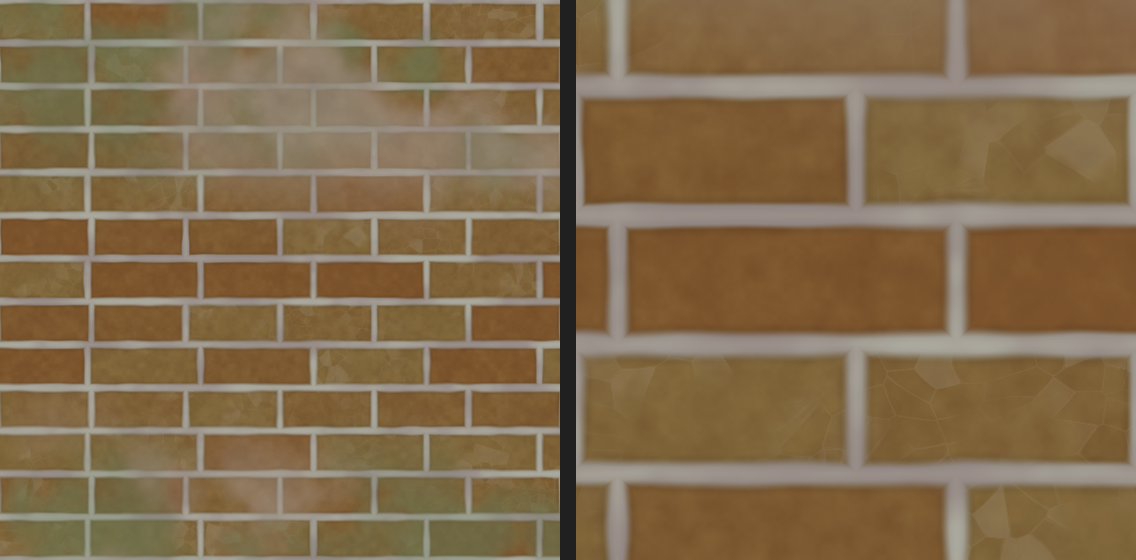
Left, the full canvas; right, a detail of the centre.
Reproduce this texture procedurally as a WebGL 1 fragment shader.

```glsl
precision highp float;
// Weathered brown brick wall with pale soft mortar, flaked faces, dust and moss.
uniform vec2 u_resolution;

// Layout, in fractions of the canvas
const float ROWS = 13.0;
const vec2 WIDE = vec2(0.2018, 0.1563);    // pitch and first joint, even rows
const vec2 NARROW = vec2(0.1683, 0.1634);  // pitch and first joint, odd rows
const vec2 JOINT_HALF = vec2(0.0060, 0.0068);
const float JOINT_SOFT = 0.0030;
const float WOBBLE = 0.0026;
const float FLAKE_SCALE = 48.0;

// Strengths of the wear
const float FLAKE_AMOUNT = 0.30;
const float DUST_AMOUNT = 0.72;
const float MOSS_AMOUNT = 0.50;

// Colours
const vec3 RUST = vec3(0.485, 0.325, 0.170);
const vec3 OLIVE = vec3(0.495, 0.395, 0.225);
const vec3 FLAKE = vec3(0.620, 0.570, 0.480);
const vec3 MORTAR_PINK = vec3(0.595, 0.550, 0.530);
const vec3 MORTAR_PALE = vec3(0.665, 0.655, 0.610);
const vec3 DUST = vec3(0.600, 0.525, 0.470);
const vec3 MOSS = vec3(0.385, 0.475, 0.340);

float hash(vec2 p) {
  vec3 q = fract(p.xyx * 0.1031);
  q += dot(q, q.yzx + 33.33);
  return fract((q.x + q.y) * q.z);
}

float noise(vec2 p) {
  vec2 i = floor(p), f = fract(p);
  f = f * f * (3.0 - 2.0 * f);
  return mix(mix(hash(i), hash(i + vec2(1.0, 0.0)), f.x),
             mix(hash(i + vec2(0.0, 1.0)), hash(i + 1.0), f.x), f.y);
}

float fbm(vec2 p) {
  float sum = 0.0, amp = 0.533;
  for (int i = 0; i < 4; i++) {
    sum += amp * noise(p);
    p = p * 2.03 + 17.3;
    amp *= 0.5;
  }
  return sum;
}

// Angular cells: x = gap to the nearest border, y = random shade of the cell
vec2 shards(vec2 p) {
  vec2 base = floor(p);
  float first = 9.0, second = 9.0, shade = 0.0;
  for (int j = -1; j <= 1; j++) {
    for (int i = -1; i <= 1; i++) {
      vec2 cell = base + vec2(float(i), float(j));
      vec2 site = cell + vec2(hash(cell + 3.7), hash(cell + 41.2));
      float d = distance(p, site);
      second = min(second, max(first, d));
      if (d < first) shade = hash(cell + 77.1);
      first = min(first, d);
    }
  }
  return vec2(second - first, shade);
}

void main() {
  vec2 uv = gl_FragCoord.xy / u_resolution;
  float pixel = 1.0 / min(u_resolution.x, u_resolution.y);

  // Brick cell and distance to its joints
  float row = floor(uv.y * ROWS);
  vec2 course = mod(row, 2.0) < 0.5 ? WIDE : NARROW;
  float column = (uv.x - course.y) / course.x;
  vec2 brick = vec2(floor(column), row) + 20.0;
  vec2 inCell = fract(vec2(column, uv.y * ROWS));
  vec2 toJoint = min(inCell, 1.0 - inCell) * vec2(course.x, 1.0 / ROWS);
  vec2 wobble = vec2(noise(uv * 34.0 + 5.0), noise(uv * 30.0 + 60.0)) - 0.5;
  vec2 rim = toJoint - JOINT_HALF + WOBBLE * wobble;
  float edge = min(rim.x, rim.y);
  float soft = max(JOINT_SOFT * (0.6 + 0.8 * noise(uv * 9.0)), pixel);
  float face = smoothstep(-soft, soft, edge);

  // Wear gathers above and below a clean, slightly tilted band
  float exposure = smoothstep(0.12, 0.36, abs(uv.y - 0.48 + 0.10 * uv.x));
  float dust = exposure * smoothstep(0.42, 0.70, fbm(uv * 5.0 + 8.4));
  float moss = exposure * smoothstep(0.47, 0.72, fbm(uv * 6.0 + 31.7));

  // Brick face: tone per brick, fine mottling, dark rim
  float tone = clamp(hash(brick) * 1.15 - 0.1 + 0.25 * exposure, 0.0, 1.0);
  float grain = fbm(uv * 75.0);
  vec3 clay = mix(RUST, OLIVE, clamp(tone + 0.5 * (grain - 0.5), 0.0, 1.0));
  clay *= 0.94 + 0.12 * grain;
  clay *= 0.91 + 0.09 * smoothstep(0.0, 0.007, edge);

  // Pale chipped flakes on the lighter bricks
  vec2 warp = vec2(noise(uv * 20.0), noise(uv * 20.0 + 50.0));
  vec2 shard = shards(uv * FLAKE_SCALE + 1.5 * warp);
  float border = FLAKE_SCALE * pixel;
  float chip = smoothstep(0.45, 1.0, shard.y) * smoothstep(0.0, border, shard.x);
  chip += 0.5 * (1.0 - smoothstep(0.02, 0.04 + border, shard.x));
  chip *= smoothstep(0.40, 0.70, fbm(uv * 17.0 + 90.0)) * smoothstep(0.35, 0.75, tone);
  clay = mix(clay, FLAKE, FLAKE_AMOUNT * min(chip, 1.0));

  // Mortar: drifting tint, brighter along the middle of the joint
  float tint = smoothstep(0.25, 0.70, fbm(uv * vec2(11.0, 15.0) + 3.0));
  vec3 mortar = mix(MORTAR_PINK, MORTAR_PALE, tint);
  mortar *= 0.94 + 0.07 * smoothstep(0.0, JOINT_HALF.y, -edge);

  // Moss and dust veil both brick and mortar
  vec3 color = mix(mortar, clay, face);
  color = mix(color, MOSS, MOSS_AMOUNT * moss * mix(0.5, 1.0, face));
  vec3 powder = DUST * (0.92 + 0.16 * fbm(uv * 28.0));
  color = mix(color, powder, DUST_AMOUNT * dust * mix(0.6, 1.0, face));
  gl_FragColor = vec4(color, 1.0);
}
```
